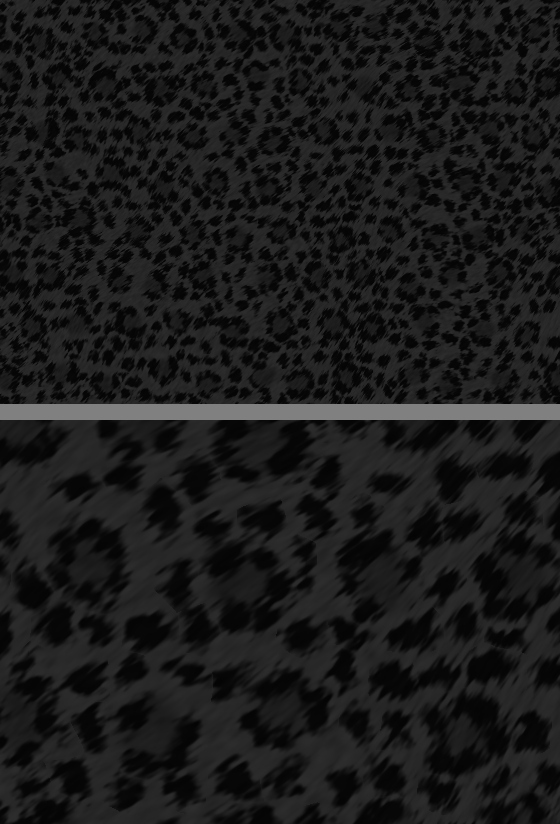
Top, the full canvas; bottom, a detail of the centre.
A Shadertoy shader for this pattern:

```glsl
const vec3 GROUND_COLOR = vec3(0.152);
const vec3 CORE_COLOR = vec3(0.108);
const vec3 SPOT_COLOR = vec3(0.026);

// Lengths are fractions of the canvas height
const float ROSETTE_CELL = 0.122;
const float ROSETTE_RADIUS = 0.0285;
const float ROSETTE_OUTER = 0.0435;
const vec2 PETAL_SIZE = vec2(0.0105, 0.0150);
const float PETAL_COUNT = 6.0;
const float PETAL_MISSING = 0.13;
const float SPOT_CELL = 0.043;
const vec2 SPOT_SIZE = vec2(0.0190, 0.0130);
const float SPOT_CLEARANCE = 0.010;
const float GAP = 0.0035;
const float EDGE_SOFTNESS = 0.0050;
const float WOBBLE = 0.009;
const float FUR_ANGLE = 0.75;
const vec2 FUR_FREQUENCY = vec2(75.0, 230.0);
const float FUR_RAGGED = 0.016;
const float FUR_CONTRAST = 0.055;
const float TAU = 6.2831853;

struct Cell {
    vec2 offset;   // from the cell's site to the point
    vec2 id;
    float border;  // distance to the neighbouring cell
};

float hash(vec2 p) {
    return fract(sin(dot(p, vec2(127.1, 311.7))) * 43758.5453);
}

vec2 hash2(vec2 p) {
    return vec2(hash(p), hash(p + 57.3));
}

float noise(vec2 p) {
    vec2 i = floor(p), f = fract(p);
    f = f * f * (3.0 - 2.0 * f);
    return mix(mix(hash(i), hash(i + vec2(1, 0)), f.x),
               mix(hash(i + vec2(0, 1)), hash(i + vec2(1, 1)), f.x), f.y);
}

vec2 rotate(vec2 p, float a) {
    float c = cos(a), s = sin(a);
    return vec2(c * p.x + s * p.y, c * p.y - s * p.x);
}

float ellipse(vec2 p, vec2 size) {
    return (length(p / size) - 1.0) * min(size.x, size.y);
}

float smoothMin(float a, float b, float k) {
    float h = max(k - abs(a - b), 0.0) / k;
    return min(a, b) - 0.25 * h * h * k;
}

// Nearest site of a jittered grid with staggered rows
Cell nearestCell(vec2 p, float size, float jitter, float salt) {
    vec2 base = floor(p / size), first = vec2(9.0), second = vec2(9.0), id = base;
    for (int y = -1; y <= 1; y++)
    for (int x = -1; x <= 1; x++) {
        vec2 cell = base + vec2(x, y);
        vec2 site = cell + 0.5 + jitter * (hash2(cell + salt) - 0.5);
        site.x += 0.5 * mod(cell.y, 2.0) - 0.25;
        vec2 offset = p - site * size;
        if (dot(offset, offset) < dot(first, first)) {
            second = first;
            first = offset;
            id = cell + salt;
        } else if (dot(offset, offset) < dot(second, second)) {
            second = offset;
        }
    }
    float border = 0.5 * (dot(second, second) - dot(first, first)) / length(second - first);
    return Cell(first, id, border);
}

Cell rosetteCell(vec2 p) {
    return nearestCell(p, ROSETTE_CELL, 0.42, 3.0);
}

// Broken ring of merged petals
float rosette(Cell cell) {
    float d = 1.0;
    float scale = mix(0.88, 1.1, hash(cell.id + 7.7));
    float turn = TAU * hash(cell.id + 2.9);
    for (float i = 0.0; i < PETAL_COUNT; i++) {
        vec2 seed = cell.id + i * 13.7;
        vec2 vary = hash2(seed + 4.1);
        if (hash(seed + 9.2) < PETAL_MISSING) continue;
        float angle = turn + TAU * (i + 0.5 * vary.x) / PETAL_COUNT;
        vec2 q = rotate(cell.offset / scale, angle);
        q.x -= ROSETTE_RADIUS * mix(0.88, 1.12, vary.y);
        d = smoothMin(d, ellipse(q, PETAL_SIZE * mix(0.8, 1.2, vary.x)) * scale, 0.004);
    }
    return max(d, GAP - cell.border);
}

// Loose spots, pushed outward into the room between rosettes
float looseSpot(vec2 p, Cell ring) {
    Cell cell = nearestCell(p, SPOT_CELL, 0.5, 41.0);
    vec2 away = rosetteCell(p - cell.offset).offset;
    float reach = length(away);
    if (reach < 0.85 * ROSETTE_OUTER) return 1.0;
    float push = max(ROSETTE_OUTER + SPOT_CLEARANCE - reach, 0.0);
    float angle = FUR_ANGLE + 2.6 * (hash(cell.id + 5.3) - 0.5);
    vec2 q = rotate(cell.offset - away / reach * push, angle);
    float d = ellipse(q, SPOT_SIZE * mix(0.78, 1.1, hash(cell.id + 8.6)));
    d = max(d, GAP - cell.border);
    return max(d, ROSETTE_OUTER - length(ring.offset));
}

void mainImage(out vec4 fragColor, in vec2 fragCoord) {
    vec2 p = fragCoord / iResolution.y;

    // Short hair strands, bent by a slow swirl
    vec2 swirl = vec2(noise(p * 4.0), noise(p * 4.0 + 31.0)) - 0.5;
    vec2 strand = rotate(p + 0.09 * swirl, FUR_ANGLE) * FUR_FREQUENCY;
    float fur = 0.65 * noise(strand) + 0.35 * noise(strand * 1.7 + 17.0) - 0.5;

    // Markings with uneven outlines
    vec2 q = p + WOBBLE * (vec2(noise(p * 38.0), noise(p * 38.0 + 19.0)) - 0.5);
    Cell ring = rosetteCell(q);
    float d = min(rosette(ring), looseSpot(q, ring)) + FUR_RAGGED * fur;
    float soft = max(EDGE_SOFTNESS, 1.0 / iResolution.y);
    float mark = 1.0 - smoothstep(-soft, soft, d);

    // Shaded rosette hearts, then fur grain
    float core = 1.0 - smoothstep(0.018, 0.036, length(ring.offset));
    vec3 color = mix(GROUND_COLOR, CORE_COLOR, core) + FUR_CONTRAST * fur;
    color = mix(color, SPOT_COLOR + 0.4 * FUR_CONTRAST * fur, mark);
    fragColor = vec4(color, 1.0);
}
```
